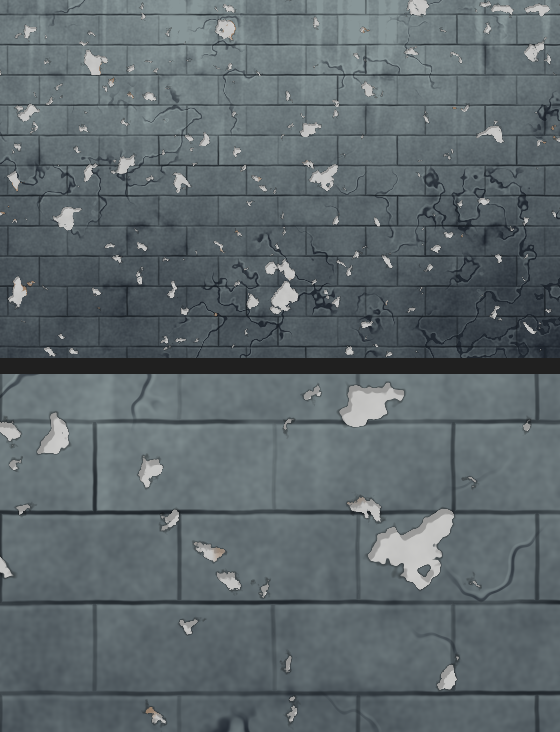
Top: the whole. Bottom: its middle third, enlarged.
Write a WebGL 1 fragment shader that draws this texture.

```glsl
precision highp float;
// A weathered wall of blue-grey painted blocks in running bond, paler at the top.
// Joints come from a staggered grid; stains, drips and cracks from gradient noise;
// peeled paint is a hashed scatter of warped ellipses with shaded rims and curls.

uniform vec2 u_resolution;

vec2 hash2(vec2 p) {
  vec3 q = fract(p.xyx * vec3(0.1031, 0.1030, 0.0973));
  q += dot(q, q.yzx + 33.33);
  return fract((q.xx + q.yz) * q.zy);
}

float corner(vec2 cell, vec2 f, vec2 o) {
  return dot(hash2(cell + o) * 2.0 - 1.0, f - o);
}

float gradientNoise(vec2 p) {
  vec2 i = floor(p), f = fract(p);
  vec2 u = f * f * f * (f * (f * 6.0 - 15.0) + 10.0);
  float low = mix(corner(i, f, vec2(0.0)), corner(i, f, vec2(1.0, 0.0)), u.x);
  float high = mix(corner(i, f, vec2(0.0, 1.0)), corner(i, f, vec2(1.0)), u.x);
  return 1.4 * mix(low, high, u.y);
}

float fbm(vec2 p) {
  float sum = 0.0, amp = 0.5;
  for (int i = 0; i < 4; i++) {
    sum += amp * gradientNoise(p);
    p = mat2(1.6, 1.2, -1.2, 1.6) * p + 7.3;
    amp *= 0.5;
  }
  return sum;
}

// Approximate signed distance to ragged patches, at most one per grid cell.
float peelDistance(vec2 p, float cells, float chance) {
  vec2 q = p * cells;
  q += 0.48 * vec2(fbm(q * 2.3 + 3.0), fbm(q * 2.3 + 41.0));
  float nearest = 1.0;
  for (int y = -1; y <= 1; y++) {
    for (int x = -1; x <= 1; x++) {
      vec2 cell = floor(q) + vec2(float(x), float(y));
      vec2 shape = hash2(cell + 17.0);
      float angle = 6.283 * hash2(cell + 83.0).x;
      vec2 axis = vec2(cos(angle), sin(angle));
      vec2 d = q - cell - mix(vec2(0.15), vec2(0.85), hash2(cell + 5.0));
      d = vec2(dot(d, axis), 1.9 * dot(d, vec2(-axis.y, axis.x)));
      float radius = mix(0.08, 0.42, shape.x * shape.x);
      if (shape.y < chance) nearest = min(nearest, length(d) - radius);
    }
  }
  return nearest / cells;
}

float peeled(vec2 p) {
  return min(peelDistance(p, 9.0, 0.45), peelDistance(p + 2.7, 27.0, 0.13));
}

void main() {
  float px = 1.0 / u_resolution.y;
  vec2 p = gl_FragCoord.xy * px;
  float across = gl_FragCoord.x / u_resolution.x;

  // Running bond: rows counted from the top, every second one shifted
  vec2 wobble = 0.0025 * vec2(fbm(p * 19.0), fbm(p * 19.0 + 60.0));
  vec2 b = (p + wobble) * vec2(6.0, -11.86) + vec2(0.0, 11.38);
  float row = floor(b.y);
  b.x -= mix(0.66, 0.13, mod(row, 2.0));
  vec2 f = fract(b);
  vec2 gap = min(f, 1.0 - f) / vec2(6.0, 11.86);
  float jointGap = min(gap.x, gap.y);

  // Paint: vertical fade, darker sides, mottling, pale drips and grain
  float broad = fbm(p * 3.1 + 11.0);
  float tone = mix(0.3, 0.96, smoothstep(-0.05, 0.95, p.y));
  tone -= 0.9 * (across - 0.45) * (across - 0.45);
  tone += 0.1 * (hash2(floor(b) + 31.0).x - 0.5) + 0.3 * broad;
  tone += 0.25 * fbm(p * 13.0) + 0.1 * gradientNoise(p * 75.0);
  tone += 0.09 * gradientNoise(p * 150.0);
  float drip = gradientNoise(vec2(p.x * 42.0, p.y * 2.6));
  tone += 0.28 * smoothstep(0.12, 0.6, drip) * smoothstep(0.35, 0.9, p.y);

  // Damp stains that gather around the joints
  float damp = smoothstep(0.02, 0.28, fbm(p * 4.3 + 25.0));
  float blot = smoothstep(-0.12, 0.2, fbm(p * 16.0 + 8.0));
  tone -= 0.55 * damp * blot * exp(-jointGap * 75.0);

  // Joints: uneven dark lines, with a faint lit lip under each course
  float wear = smoothstep(-0.3, 0.3, fbm(p * 7.0 + 50.0));
  float faint = 1.0 - 0.55 * smoothstep(0.5, 0.9, p.y) * smoothstep(0.9, 0.3, across);
  float upright = hash2(vec2(floor(b.x + 0.5), row) + 9.0).y;
  vec2 line = 1.0 - smoothstep(vec2(0.0012 - 0.5 * px), vec2(0.0024 + 0.7 * px), gap);
  float joint = max(line.y * mix(0.3, 0.85, wear),
                    line.x * mix(0.2, 0.9, upright) * mix(0.6, 1.0, wear) * faint);
  float below = f.y / 11.86;
  tone += 0.13 * smoothstep(0.002, 0.004, below) * (1.0 - smoothstep(0.004, 0.008, below));

  // Hairline cracks where the paint has lifted
  float crackField = fbm(p * 7.5 + 90.0);
  float lifted = smoothstep(0.04, 0.16, fbm(p * 2.7 + 71.0) + 0.15 * (across - 0.5));
  float crack = 1.0 - smoothstep(0.006, 0.026, abs(crackField));
  float lip = 1.0 - smoothstep(0.0, 0.025, abs(crackField - 0.04));
  tone += lifted * (0.2 * lip - 0.6 * crack);

  vec3 color = mix(vec3(0.19, 0.22, 0.25), vec3(0.49, 0.54, 0.55), clamp(tone, -0.2, 1.15));
  color = mix(color, vec3(0.08, 0.10, 0.12), joint);

  // Bare patches: dark rim, pale ground, shadowed upper edge, a few brown curls
  float d = peeled(p);
  float overhang = smoothstep(-0.002, 0.002, peeled(p + vec2(-0.003, 0.005)));
  float curlGate = smoothstep(0.16, 0.24, fbm(p * 6.0 + 33.0));
  float curl = curlGate * smoothstep(-0.007, -0.004, d);
  vec3 bare = vec3(0.77, 0.77, 0.765) + 0.07 * fbm(p * 30.0);
  bare *= 1.0 - 0.22 * overhang;
  bare = mix(bare, vec3(0.58, 0.45, 0.34), 0.8 * curl);
  color *= 1.0 - 0.35 * (1.0 - smoothstep(0.0, 0.005, d));
  color = mix(color, bare, 1.0 - smoothstep(-0.8 * px, 0.8 * px, d));

  gl_FragColor = vec4(color, 1.0);
}
```
